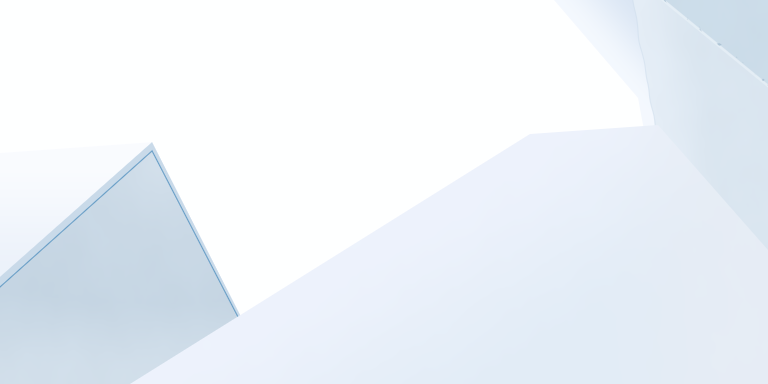
A Shadertoy shader for this background:

```glsl
// Pale angular buildings against a white sky: a gabled block at the left,
// a broad wall in front and a tall slab at the upper right. Each face is cut
// from half-planes, tinted by soft gradients and faint gradient noise.

#define SKY        vec3(0.998, 0.999, 1.0)
#define FACE_SHADE vec3(0.765, 0.830, 0.885)
#define FACE_LIGHT vec3(0.850, 0.895, 0.935)
#define WALL_LIGHT vec3(0.930, 0.950, 0.988)
#define WALL_SHADE vec3(0.885, 0.925, 0.965)
#define SLAB_TINT  vec3(0.855, 0.900, 0.940)
#define PANEL_TINT vec3(0.800, 0.865, 0.915)
#define SEAM_BLUE  vec3(0.360, 0.590, 0.760)
#define SEAM_WIDTH 0.0030
#define GRAIN      0.014

// Signed distance to the line a-b, positive on its left
float side(vec2 p, vec2 a, vec2 b) {
    vec2 d = normalize(b - a);
    return dot(p - a, vec2(-d.y, d.x));
}

// Antialiased coverage of a signed distance
float cover(float d) {
    return clamp(d * iResolution.y + 0.5, 0.0, 1.0);
}

// Coverage of a thin stroke
float stroke(float d, float width) {
    return cover(0.5 * width - abs(d));
}

vec2 gradient(vec2 cell) {
    float h = fract(sin(dot(cell, vec2(127.1, 311.7))) * 43758.5);
    return vec2(cos(6.2832 * h), sin(6.2832 * h));
}

float noise(vec2 p) {
    vec2 i = floor(p), f = p - i;
    vec2 u = f * f * f * (f * (f * 6.0 - 15.0) + 10.0);
    vec2 e = vec2(0.0, 1.0);
    float low = mix(dot(gradient(i), f), dot(gradient(i + e.yx), f - e.yx), u.x);
    float high = mix(dot(gradient(i + e), f - e), dot(gradient(i + 1.0), f - 1.0), u.x);
    return mix(low, high, u.y);
}

float fbm(vec2 p) {
    float sum = 0.0, amp = 0.5;
    for (int i = 0; i < 4; i++) {
        sum += amp * noise(p);
        p = p * 2.03 + 7.1;
        amp *= 0.5;
    }
    return sum;
}

// Tall slab with a crease and a darker upper panel
vec3 drawSlab(vec3 col, vec2 p, float grain) {
    vec2 corner = vec2(1.6615, 0.745);
    float edge = side(p, vec2(1.4427, 1.0), corner);
    float slab = max(edge, side(p, corner, vec2(1.6745, 0.6745)));
    float crease = side(p, vec2(1.648, 1.0), vec2(1.706, 0.6745))
                 + 0.008 * noise(vec2(p.y * 14.0, 3.0));
    float panel = side(p, vec2(1.732, 1.0), vec2(2.0, 0.781));

    vec3 flank = mix(vec3(0.955, 0.973, 0.995), vec3(0.855, 0.900, 0.955),
                     smoothstep(0.0, 0.17, edge));
    vec3 front = mix(vec3(0.895, 0.930, 0.965), SLAB_TINT,
                     smoothstep(0.0, 0.16, crease));
    front += grain;
    vec3 face = mix(flank, front, cover(crease));
    face = mix(face, vec3(0.80, 0.86, 0.92), 0.5 * stroke(crease, 0.003));

    // Panel with a pale lip and a few chips along its edge
    face = mix(face, PANEL_TINT + grain, cover(panel));
    face = mix(face, vec3(0.91, 0.945, 0.97), 0.7 * stroke(panel + 0.004, 0.006));
    float chips = smoothstep(0.25, 0.5, noise(p * 65.0));
    face = mix(face, vec3(0.62, 0.72, 0.80), 0.7 * chips * stroke(panel, 0.006));
    return mix(col, face, cover(slab));
}

// Gabled block: bright roof side, shaded front, blue seam inside a rim
vec3 drawBlock(vec3 col, vec2 p, float grain) {
    vec2 apex = vec2(0.396, 0.630), seamApex = vec2(0.396, 0.607);
    float right = side(p, vec2(0.625, 0.180), apex);
    float block = min(right, side(p, apex, vec2(0.0, 0.6016)));
    float front = min(right, side(p, apex, vec2(0.0, 0.279)));
    float inner = min(side(p, vec2(0.617, 0.180), seamApex),
                      side(p, seamApex, vec2(0.0, 0.2526)));

    vec3 roof = mix(vec3(0.925, 0.948, 0.980), vec3(0.978, 0.986, 0.998),
                    smoothstep(0.28, 0.60, p.y));
    float glow = max(0.65 * smoothstep(0.30, 0.0, p.y),
                     0.75 * exp(-4.5 * distance(p, vec2(0.42, 0.58))));
    vec3 face = mix(FACE_SHADE, FACE_LIGHT, glow) + grain;

    col = mix(col, roof, cover(block));
    col = mix(col, vec3(0.79, 0.855, 0.915), cover(front));
    col = mix(col, face, cover(inner));
    return mix(col, SEAM_BLUE, 0.85 * stroke(inner, SEAM_WIDTH) * cover(front));
}

// Broad front wall, paler along its top
vec3 drawWall(vec3 col, vec2 p, float grain) {
    vec2 shoulder = vec2(1.380, 0.651), peak = vec2(1.7135, 0.6745);
    float slope = side(p, shoulder, vec2(0.3385, 0.0));
    float wall = min(slope, side(p, peak, shoulder));
    wall = min(wall, side(p, vec2(2.0, 0.349), peak));
    vec3 face = mix(WALL_LIGHT, WALL_SHADE, smoothstep(0.0, 0.55, slope));
    face = mix(face, vec3(0.908, 0.928, 0.958), 0.7 * smoothstep(1.5, 1.95, p.x));
    return mix(col, face + 0.3 * grain, cover(wall));
}

void mainImage(out vec4 fragColor, in vec2 fragCoord) {
    vec2 p = fragCoord / iResolution.y;
    float grain = GRAIN * fbm(p * vec2(9.0, 6.0));
    vec3 col = drawSlab(SKY, p, grain);
    col = drawBlock(col, p, grain);
    col = drawWall(col, p, grain);
    fragColor = vec4(clamp(col, 0.0, 1.0), 1.0);
}
```
